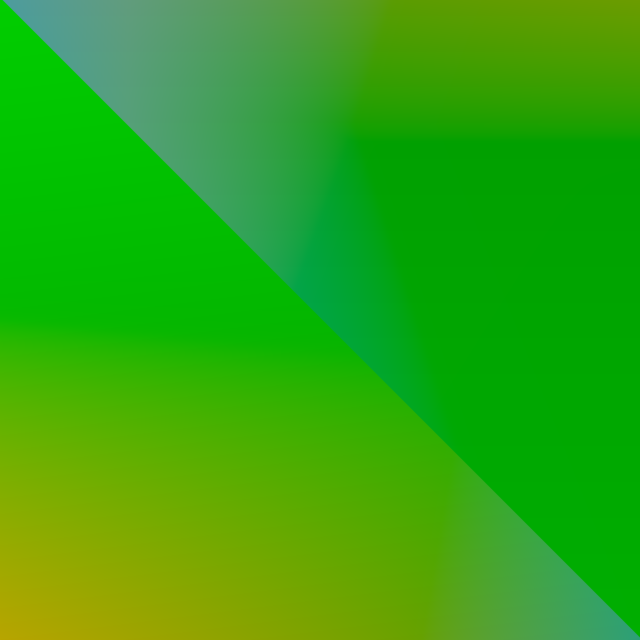
Reproduce this background procedurally as a Shadertoy shader.

```glsl
const float DIAGONAL_OFFSET = 0.004;
const float FOLD_SOFTNESS = 0.008;

// Lower left sheet
const float LOWER_GREEN_TOP = 0.805;
const float LOWER_GREEN_FADE = 0.16;
const float LOWER_RED_CURVE = 0.55;
const float LOWER_BLUE_PEAK = 0.47;
const float LOWER_BLUE_CURVE = 0.7;

// Upper right sheet
const float UPPER_GREEN_TOP = 0.612;
const float UPPER_GREEN_GAIN = 0.07;
const float UPPER_BLUE_PEAK = 0.62;
const float UPPER_RED_PEAK = 0.42;
const float UPPER_CURVE = 0.6;
const float BAND_DEPTH = 0.22;
const float RIDGE_X = 0.2;

// Zero before the fold, then a curved climb with a softened start
float rise(float v, float curve) {
    float soft = 0.5 * (v + sqrt(v * v + FOLD_SOFTNESS * FOLD_SOFTNESS));
    return pow(max(soft, 0.0), curve);
}

// Rounded maximum of two non-negative glows
float blendMax(float a, float b) {
    return pow(a * a * a * a + b * b * b * b, 0.25);
}

// Green sheet warming to amber at the bottom and teal at the right
vec3 lowerSheet(float x, float depth) {
    float warmStart = 0.5 + 0.1 * x;
    float red = rise((depth - warmStart) * (1.1 - x), LOWER_RED_CURVE);
    float green = LOWER_GREEN_TOP - LOWER_GREEN_FADE * depth - 0.02 * x;
    float tealStart = 0.83 - 0.17 * depth;
    float blue = LOWER_BLUE_PEAK * rise((x - tealStart) / 0.34, LOWER_BLUE_CURVE);
    return vec3(red, green, blue);
}

// Green sheet with an olive top band and a folded blue-grey left side
vec3 upperSheet(float x, float depth) {
    float band = (0.25 + 0.17 * x) * rise(1.0 - depth / BAND_DEPTH, UPPER_CURVE);

    float redEnd = 0.622 - 0.36 * depth;
    float ridge = mix(0.6, 1.0, clamp(x / RIDGE_X, 0.0, 1.0));
    float side = UPPER_RED_PEAK * ridge * rise(1.0 - x / redEnd, 0.5);

    float blueEnd = max(0.61 - 0.3 * depth, 0.49 + 0.32 * depth);
    float blue = UPPER_BLUE_PEAK * rise(1.0 - x / blueEnd, UPPER_CURVE);

    float green = UPPER_GREEN_TOP + UPPER_GREEN_GAIN * depth;
    return vec3(blendMax(band, side), green, blue);
}

void mainImage(out vec4 fragColor, in vec2 fragCoord) {
    vec2 uv = fragCoord / iResolution.xy;
    float depth = 1.0 - uv.y;

    // Crisp diagonal seam, smoothed over about one pixel
    float seam = uv.x - depth - DIAGONAL_OFFSET;
    float pixel = 1.0 / min(iResolution.x, iResolution.y);
    float isUpper = smoothstep(-pixel, pixel, seam);

    vec3 color = mix(lowerSheet(uv.x, depth), upperSheet(uv.x, depth), isUpper);
    fragColor = vec4(clamp(color, 0.0, 1.0), 1.0);
}
```
